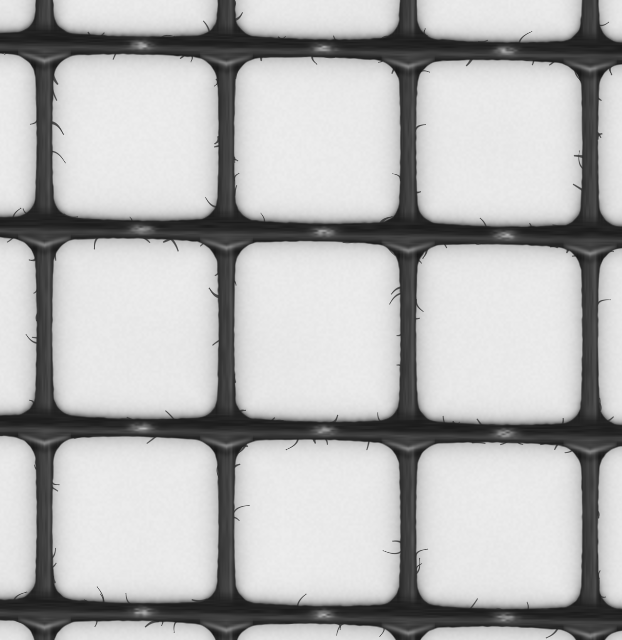
A WebGL 2 fragment shader for this pattern:

```glsl
#version 300 es
precision highp float;
// Dark moulded plastic mesh with shiny knots and stray burrs over pale paper.
uniform vec2 u_resolution;
out vec4 fragColor;

// All lengths are fractions of the canvas height; y runs downwards.
const vec2 PITCH = vec2(0.2842, 0.2951);
const vec2 FIRST_KNOT = vec2(0.0695, 0.0755);
const vec2 STRAND_HALF = vec2(0.0122, 0.0137);
const float TILT = 0.016;
const int BURRS = 13;

float hash(vec2 p) {
    vec3 q = fract(vec3(p.xyx) * 0.1031);
    q += dot(q, q.yzx + 33.33);
    return fract((q.x + q.y) * q.z);
}

float noise(vec2 p) {
    vec2 i = floor(p), f = fract(p);
    f = f * f * (3.0 - 2.0 * f);
    return mix(mix(hash(i), hash(i + vec2(1, 0)), f.x),
               mix(hash(i + vec2(0, 1)), hash(i + vec2(1, 1)), f.x), f.y);
}

float bump(float x, float width) {
    return exp(-x * x / (width * width));
}

// Height of a horizontal strand; spacing is slightly uneven.
float strandY(float row) {
    return FIRST_KNOT.y + PITCH.y * row - 0.0085 * sin(2.0944 * row);
}

// Signed distance to a bowed, rounded opening; negative inside.
float openingDistance(vec2 p, vec2 halfSize) {
    vec2 bowed = halfSize - vec2(0.004, 0.006) * pow(abs(p.yx / halfSize.yx), vec2(2.0));
    float radius = p.y < 0.0 ? 0.034 : 0.028;
    vec2 q = abs(p) - bowed + radius;
    return length(max(q, 0.0)) + min(max(q.x, q.y), 0.0) - radius;
}

// Coverage of one curved, tapering burr rooted on the rim.
float burr(vec2 p, vec2 halfSize, vec2 seed, float pixel) {
    float angle = 6.2832 * hash(seed);
    vec2 ray = vec2(cos(angle), sin(angle));
    vec2 power = pow(abs(ray), vec2(7.0));
    vec2 root = ray * halfSize / pow(power.x + power.y, 1.0 / 7.0);
    float lean = angle + 3.1416 + 2.6 * (hash(seed + 17.3) - 0.5);
    vec2 dir = vec2(cos(lean), sin(lean));
    float size = hash(seed + 41.7);
    float len = mix(0.005, 0.022, size * size);
    float thickness = mix(0.0006, 0.0018, pow(hash(seed + 63.1), 3.0));
    vec2 q = p - root;
    float along = dot(q, dir);
    float t = clamp(along, -0.004, len);
    float bend = 1.6 * (hash(seed + 85.9) - 0.5) * t * t / len;
    float across = dot(q, vec2(-dir.y, dir.x)) - bend;
    float d = length(vec2(along - t, across)) - thickness * (1.2 - 0.7 * t / len);
    return 1.0 - smoothstep(-0.5 * pixel, pixel, d);
}

// Backlit paper, shaded near the rim and most along its lower edge.
float paperShade(vec2 p, vec2 halfSize, float d, vec2 pos) {
    float depth = max(-d, 0.0);
    float lower = smoothstep(0.55, 1.0, p.y / halfSize.y);
    float shade = 0.915 - 0.2 * exp(-depth / 0.013);
    shade -= 0.42 * lower * exp(-depth / 0.0045);
    return shade + 0.018 * (noise(pos * 260.0) - 0.5) + 0.015 * (noise(pos * 9.0) - 0.5);
}

// Plastic shading; knot is the offset from the nearest crossing.
float plasticShade(vec2 knot, float midOffset, vec2 pos) {
    vec2 side = knot / STRAND_HALF;
    float grain = noise(pos * vec2(420.0, 45.0)) - 0.5;
    float upright = 0.25 - 0.07 * min(side.x * side.x, 1.5);
    upright += 0.08 * bump(side.x - 0.6, 0.22) + 0.05 * grain;
    float streak = noise(pos * vec2(40.0, 420.0));
    float level = 0.13 + 0.12 * bump(side.y - 0.4, 0.4) + 0.05 * (streak - 0.5);
    float shade = mix(upright, level, 1.0 - smoothstep(0.013, 0.04, abs(knot.y)));

    // Glint halfway along each horizontal strand.
    float glint = bump(midOffset - 0.01, 0.016) * bump(knot.y + 0.001, 0.0065);
    shade += glint * (0.2 + 0.4 * noise(pos * vec2(150.0, 330.0)));

    // Sagging, V-shaped sheen below each knot.
    float taper = max(0.0, 1.0 - abs(knot.x) / 0.042);
    float sag = 0.014 + 0.012 * taper;
    shade += 0.32 * sqrt(taper) * bump(knot.y - sag, 0.0042);
    shade += 0.12 * taper * bump(knot.y - 0.014, 0.006);
    return shade - 0.06 * taper * bump(knot.y - sag - 0.012, 0.005);
}

void main() {
    float pixel = 1.0 / u_resolution.y;
    vec2 pos = gl_FragCoord.xy * pixel;
    pos.y = 1.0 - pos.y;
    float y = pos.y - TILT * (pos.x - 0.487);

    // Find the opening that holds this point.
    float u = (pos.x - FIRST_KNOT.x) / PITCH.x;
    float row = floor((y - FIRST_KNOT.y) / PITCH.y);
    row += step(strandY(row + 1.0), y) - (1.0 - step(strandY(row), y));
    float top = strandY(row), bottom = strandY(row + 1.0);
    float midOffset = (fract(u) - 0.5) * PITCH.x;
    vec2 p = vec2(midOffset, y - 0.5 * (top + bottom));
    vec2 halfSize = 0.5 * vec2(PITCH.x, bottom - top) - STRAND_HALF;
    vec2 knot = vec2((fract(u + 0.5) - 0.5) * PITCH.x, p.y < 0.0 ? y - top : y - bottom);

    // Roughen the rim slightly, then layer paper, burrs and plastic.
    float d = openingDistance(p, halfSize) + 0.0012 * (noise(pos * 130.0) - 0.5);
    float shade = paperShade(p, halfSize, d, pos);
    vec2 cell = vec2(floor(u), row) + 5.0;
    for (int i = 0; i < BURRS; i++) {
        vec2 seed = cell * vec2(13.7, 29.3) + float(i) * vec2(3.1, 7.9);
        shade = mix(shade, 0.2, 0.85 * burr(p, halfSize, seed, pixel));
    }
    float softness = max(pixel, 0.0014);
    shade = mix(shade, plasticShade(knot, midOffset, pos), smoothstep(-softness, softness, d));
    fragColor = vec4(vec3(clamp(shade, 0.0, 1.0)), 1.0);
}
```
